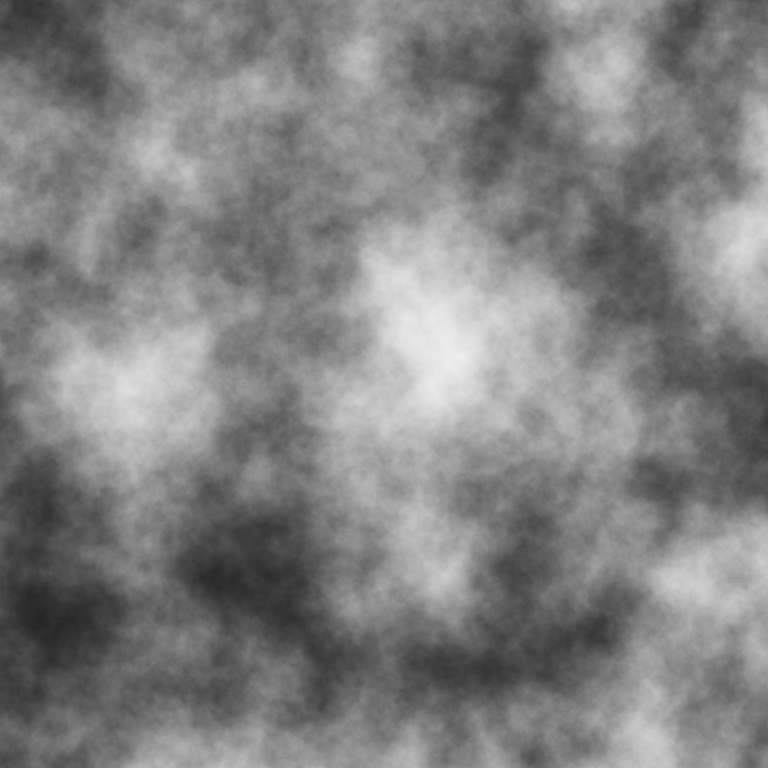
A Shadertoy shader for this texture:

```glsl
// Soft grey clouds built from layered gradient noise.

const int OCTAVES = 7;
const float CLOUD_SCALE = 3.6;    // largest puffs per canvas height
const float DETAIL_GAIN = 0.59;   // strength of each finer layer
const float CLOUD_CONTRAST = 0.66;
const float DRIFT_CONTRAST = 0.09;
const float MEAN_GREY = 0.525;
const float TONE_RANGE = 0.48;    // greatest distance from the mean grey
const float TAU = 6.28319;

// Hash without sine: two values from -1 to 1 per lattice point
vec2 latticeGradient(vec2 cell) {
    vec3 p = fract(cell.xyx * vec3(0.1031, 0.1030, 0.0973));
    p += dot(p, p.yzx + 33.33);
    return fract((p.xx + p.yz) * p.zy) * 2.0 - 1.0;
}

// Smooth gradient noise centred on zero
float gradientNoise(vec2 p) {
    vec2 cell = floor(p);
    vec2 f = p - cell;
    vec2 blend = f * f * f * (f * (f * 6.0 - 15.0) + 10.0);
    vec2 right = vec2(1.0, 0.0);
    vec2 up = vec2(0.0, 1.0);
    float a = dot(latticeGradient(cell), f);
    float b = dot(latticeGradient(cell + right), f - right);
    float c = dot(latticeGradient(cell + up), f - up);
    float d = dot(latticeGradient(cell + 1.0), f - 1.0);
    return mix(mix(a, b, blend.x), mix(c, d, blend.x), blend.y);
}

// Sum of octaves, each turned and shifted to hide the lattice
float cloudNoise(vec2 p, float gain) {
    const mat2 turnAndDouble = mat2(1.6, 1.2, -1.2, 1.6);
    float sum = 0.0;
    float amplitude = 1.0;
    for (int i = 0; i < OCTAVES; i++) {
        sum += amplitude * gradientNoise(p);
        p = turnAndDouble * p + vec2(17.3, 41.7);
        amplitude *= gain;
    }
    return sum;
}

// Broad light band above the middle, dark band below
float lightDrift(float height) {
    return sin(TAU * (height - 0.42));
}

// Compresses the extremes so highlights and shadows keep their detail
float softLimit(float value, float range) {
    return range * tanh(value / range);
}

void mainImage(out vec4 fragColor, in vec2 fragCoord) {
    vec2 uv = fragCoord / iResolution.y;
    float clouds = cloudNoise(uv * CLOUD_SCALE + vec2(23.4, 11.8), DETAIL_GAIN);
    float tone = CLOUD_CONTRAST * clouds + DRIFT_CONTRAST * lightDrift(uv.y);
    float grey = MEAN_GREY + softLimit(tone, TONE_RANGE);
    fragColor = vec4(vec3(clamp(grey, 0.0, 1.0)), 1.0);
}
```
